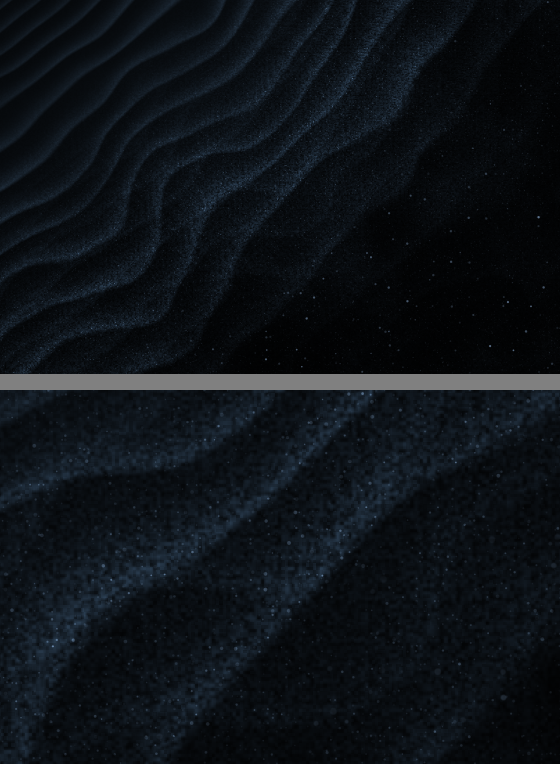
Top, the full canvas; bottom, a detail of the centre.
This texture is drawn by a Shadertoy shader. Its source:

```glsl
#define RIPPLE_RATE 10.0
#define RIPPLE_SPREAD 2.6
#define WARP 0.17
#define RIDGE_LIGHT 0.085
#define HAZE_LIGHT 0.030
#define GRAIN_SCALE 270.0
#define SPARKLE_LIGHT 0.42
#define SHADOW_TINT vec3(0.66, 0.96, 1.27)
#define GLINT_TINT vec3(0.80, 0.98, 1.20)

const vec2 ACROSS = vec2(0.62, -0.78);

float hash(vec2 p) {
    return fract(sin(dot(p, vec2(127.1, 311.7))) * 43758.5453);
}

float noise(vec2 p) {
    vec2 i = floor(p), f = fract(p);
    f = f * f * (3.0 - 2.0 * f);
    return mix(mix(hash(i), hash(i + vec2(1, 0)), f.x),
               mix(hash(i + vec2(0, 1)), hash(i + vec2(1, 1)), f.x), f.y);
}

float fbm(vec2 p) {
    float sum = 0.0, amp = 0.5;
    for (int i = 0; i < 4; i++) {
        sum += amp * noise(p);
        p = mat2(0.8, 0.6, -0.6, 0.8) * p * 2.03 + 7.3;
        amp *= 0.5;
    }
    return sum;
}

// Slow rise to a crest, then a short fall into shadow
float ridge(float phase) {
    float f = fract(phase);
    return pow(f, 2.6) * (1.0 - smoothstep(0.84, 1.0, f)) * 1.7;
}

// Wind ripples that widen with depth, the distance from the upper left
float ripples(vec2 p, float depth, float seed) {
    float along = dot(p, vec2(0.78, 0.62));
    vec2 q = vec2(along * 3.6, depth * 4.0) + seed;
    float bend = noise(q) - 0.5 + 0.35 * (noise(q * 2.3 + 4.0) - 0.5);
    float d = max(depth + bend * WARP * (0.2 + depth), 0.0);
    return ridge(RIPPLE_RATE * log(1.0 + RIPPLE_SPREAD * d) + seed);
}

// Jittered bright grains, one candidate per cell
float sparkles(vec2 p, float scale, float share, float pixel) {
    vec2 q = p * scale, cell = floor(q);
    float pick = hash(cell + scale);
    vec2 centre = 0.3 + 0.4 * vec2(hash(cell + 17.3), hash(cell + 51.9));
    float radius = mix(0.12, 0.27, hash(cell + 83.1));
    float soft = max(pixel * scale * 0.7, 0.08);
    float spot = 1.0 - smoothstep(radius - soft, radius + soft, length(fract(q) - centre));
    float glow = hash(cell + 29.7);
    return spot * step(1.0 - share, pick) * (0.2 + 0.8 * glow * glow);
}

void mainImage(out vec4 fragColor, in vec2 fragCoord) {
    vec2 p = fragCoord / iResolution.y;
    float pixel = 1.0 / iResolution.y;
    float depth = dot(p, ACROSS) + 0.78;
    depth += 0.16 * smoothstep(0.55, 1.0, p.y) * smoothstep(0.5, 1.2, p.x);

    // Broad light on the dune and its fall into darkness
    float near = smoothstep(0.25, 0.85, depth);
    float lit = 1.0 - smoothstep(0.80, 1.22, depth + 0.25 * (fbm(p * 3.0) - 0.45));
    float slope = exp(-dot((p - vec2(0.78, 0.62)) * vec2(2.2, 2.8),
                           (p - vec2(0.78, 0.62)) * vec2(2.2, 2.8)));
    float corner = smoothstep(0.0, 0.25, depth);
    float patches = fbm(p * 4.0 + 11.0);

    // Crests, with a fainter set that forks between them
    float crest = ripples(p, depth, 2.4) * (0.55 + 0.9 * patches);
    crest += 0.35 * near * ripples(p, depth, 6.7);
    float light = 0.012 + HAZE_LIGHT * lit * (0.45 + 0.35 * (1.0 - near) + slope);
    light += RIDGE_LIGHT * crest * mix(0.10, 1.0, lit) * mix(0.55, 1.0, corner);
    light += 0.018 * (1.0 - lit) * smoothstep(0.45, 0.75, patches);
    light *= mix(0.55, 1.0, smoothstep(-0.1, 0.45, p.y + 0.35 * lit));

    // Sand grain, out of focus at the upper left
    float grain = noise(p * GRAIN_SCALE) * 0.65 + hash(floor(p * GRAIN_SCALE * 1.2)) * 0.35;
    light *= mix(1.0, 0.25 + 1.5 * grain, mix(0.15, 0.95, near));

    // Glints: fine on lit sand, coarse and sparse toward the lower right
    float front = smoothstep(0.75, 1.35, depth);
    float glint = sparkles(p, 250.0, 0.13, pixel) * (0.12 + 4.5 * light) * near;
    glint += sparkles(p, 150.0, 0.07, pixel) * (0.25 + 3.0 * light) * near;
    glint += sparkles(p, 85.0, 0.055, pixel) * front * 1.1;

    vec3 color = light * SHADOW_TINT + SPARKLE_LIGHT * glint * GLINT_TINT;
    fragColor = vec4(color, 1.0);
}
```
